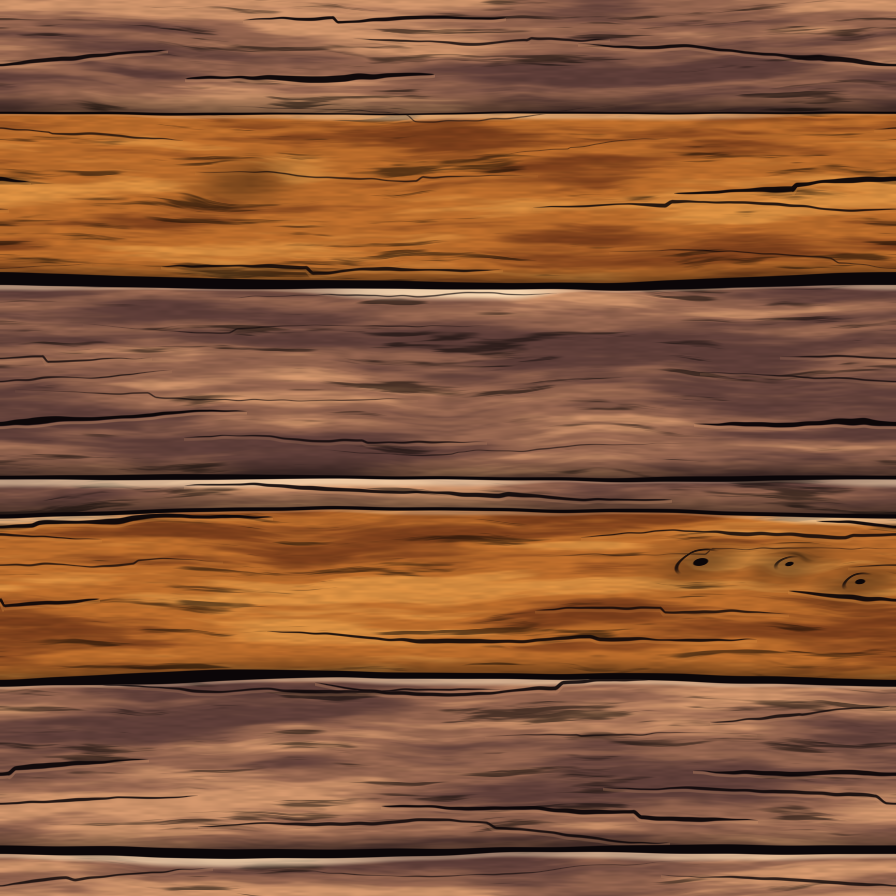
A Shadertoy shader for this texture:

```glsl
const vec3 GAP = vec3(0.045, 0.022, 0.03);
const vec3 DARK_BROWN = vec3(0.36, 0.235, 0.215);
const vec3 BROWN = vec3(0.57, 0.385, 0.30);
const vec3 TAN = vec3(0.80, 0.57, 0.41);
const vec3 DARK_ORANGE = vec3(0.47, 0.235, 0.10);
const vec3 ORANGE = vec3(0.72, 0.415, 0.165);
const vec3 GOLD = vec3(0.84, 0.55, 0.25);
const vec3 CREAM = vec3(0.98, 0.86, 0.71);

// Seams from bottom to top; each tone belongs to the plank above its seam
const int SEAMS = 6;
const float SEAM_Y[6] = float[6](0.048, 0.242, 0.428, 0.465, 0.685, 0.870);
const float SEAM_WIDTH[6] = float[6](0.0042, 0.0058, 0.0026, 0.0030, 0.0058, 0.0013);
const float EDGE_LIGHT[6] = float[6](0.9, 0.85, 0.6, 0.75, 1.0, 0.5);
const float ORANGE_TONE[6] = float[6](0.0, 1.0, 0.0, 0.0, 1.0, 0.0);

// Knot centre and eye radius
const int KNOTS = 4;
const vec3 KNOT[4] = vec3[4](vec3(0.782, 0.370, 0.009), vec3(0.881, 0.370, 0.005),
                             vec3(0.960, 0.349, 0.006), vec3(0.275, 0.795, 0.0));
const int CRACKS = 38;
const float TAU = 6.28318;

float hash(vec2 p) {
    vec3 q = fract(p.xyx * 0.1031);
    q += dot(q, q.yzx + 33.33);
    return fract((q.x + q.y) * q.z);
}

// Value noise that wraps over the unit square
float noise(vec2 p, vec2 cells, float seed) {
    p *= cells;
    vec2 i = floor(p), f = fract(p);
    f *= f * (3.0 - 2.0 * f);
    vec2 a = mod(i, cells) + seed * 17.3;
    vec2 b = mod(i + 1.0, cells) + seed * 17.3;
    return mix(mix(hash(a), hash(vec2(b.x, a.y)), f.x),
               mix(hash(vec2(a.x, b.y)), hash(b), f.x), f.y);
}

float fbm(vec2 p, vec2 cells, float seed) {
    float sum = 0.0, amp = 0.533;
    for (int i = 0; i < 4; i++) {
        sum += amp * noise(p, cells, seed + float(i));
        cells *= 2.0;
        amp *= 0.5;
    }
    return sum;
}

float wave(float x, float cells, float seed) {
    return noise(vec2(x, 0.0), vec2(cells, 1.0), seed) - 0.5;
}

// Height of a crack, with one short step along its length
float crackPath(float x, float t, float id) {
    float jog = 0.014 * (hash(vec2(id, 5.0)) - 0.5);
    float stepAt = mix(0.3, 0.7, hash(vec2(id, 6.0)));
    return (id + hash(vec2(id, 1.0))) / float(CRACKS) + 0.022 * wave(x, 4.0, id)
         + 0.005 * wave(x, 17.0, id) + 0.0015 * wave(x, 60.0, id)
         + jog * smoothstep(-0.012, 0.012, t - stepAt);
}

float line(float d, float halfWidth, float pixel) {
    return (1.0 - smoothstep(halfWidth - pixel, halfWidth + pixel, abs(d)))
         * min(1.0, halfWidth / pixel * 1.5);
}

void mainImage(out vec4 fragColor, in vec2 fragCoord) {
    vec2 uv = fragCoord / iResolution.xy;
    float pixel = 0.8 / iResolution.y;

    // Find the plank and its edge shading
    float plank = 0.0, orange = 0.0, gap = 0.0, light = 0.0, shade = 1.0;
    for (int i = 0; i < SEAMS; i++) {
        float id = float(i) + 40.0;
        float s = uv.y - SEAM_Y[i] - 0.011 * wave(uv.x, 3.0, id) - 0.002 * wave(uv.x, 16.0, id);
        float w = SEAM_WIDTH[i] * (0.95 + 0.9 * wave(uv.x, 5.0, id + 9.0));
        if (s > 0.0) {
            plank = mod(float(i + 1), float(SEAMS));
            orange = ORANGE_TONE[i];
            shade = mix(0.6, 1.0, smoothstep(0.0, 0.026, s));
        }
        gap = max(gap, line(s, w, pixel));
        float patchy = smoothstep(-0.2, 0.25, wave(uv.x, 4.0, id + 20.0));
        float lip = 0.003 + 0.012 * patchy * EDGE_LIGHT[i];
        light += step(s, 0.0) * (1.0 - smoothstep(w + lip * 0.35, w + lip, -s))
               * EDGE_LIGHT[i] * mix(0.3, 1.0, patchy);
    }

    // Bend the grain around the knots
    vec2 grain = uv + vec2(0.0, 0.045 * (fbm(uv, vec2(3.0, 6.0), plank) - 0.5));
    float eye = 0.0, halo = 0.0;
    for (int i = 0; i < KNOTS; i++) {
        vec2 d = uv - KNOT[i].xy;
        d.y -= 0.15 * d.x + 0.006 * wave(uv.x, 45.0, 80.0);
        float spread = exp(-dot(d / vec2(0.05, 0.022), d / vec2(0.05, 0.022)));
        grain.y -= 0.9 * d.y * spread;
        halo = max(halo, spread);
        float r = length(d * vec2(0.7, 1.4));
        eye = max(eye, line(r, KNOT[i].z * 0.65, pixel) * step(0.001, KNOT[i].z));
        float arc = smoothstep(0.0, 0.012, d.y - 0.4 * d.x);
        eye = max(eye, 0.85 * arc * line(r - KNOT[i].z * 2.1, 0.0014, pixel) * step(0.001, KNOT[i].z));
    }

    // Wood colour from broad stains and fine fibres
    float stain = fbm(grain, vec2(3.0, 18.0), plank + 10.0);
    float fibre = fbm(grain, vec2(6.0, 80.0), plank + 20.0);
    float tone = smoothstep(0.26, 0.74, 0.58 * stain + 0.42 * fibre);
    vec3 brownWood = mix(mix(DARK_BROWN, BROWN, smoothstep(0.0, 0.6, tone)), TAN, smoothstep(0.58, 1.0, tone));
    vec3 orangeWood = mix(mix(DARK_ORANGE, ORANGE, smoothstep(0.0, 0.5, tone)), GOLD, smoothstep(0.6, 1.0, tone));
    vec3 color = mix(brownWood, orangeWood, orange);
    float fleck = smoothstep(0.63, 0.8, fbm(grain, vec2(9.0, 120.0), plank + 30.0));
    color *= shade * (1.0 - 0.5 * fleck) * (1.0 - 0.35 * halo);
    color *= 0.94 + 0.12 * noise(uv, vec2(60.0, 400.0), 3.0);

    // Tapered cracks with a lit lower lip
    float crack = 0.0, crackLip = 0.0;
    for (int i = 0; i < CRACKS; i++) {
        float id = float(i), span = mix(0.12, 0.55, hash(vec2(id, 2.0)));
        float t = fract(uv.x - hash(vec2(id, 3.0))) / span;
        if (t >= 1.0) continue;
        float y = crackPath(uv.x, t, id);
        float slope = (crackPath(uv.x + 0.001, t + 0.001 / span, id) - y) / 0.001;
        float d = (uv.y - y) / sqrt(1.0 + slope * slope);
        float weight = hash(vec2(id, 4.0));
        float w = mix(0.0006, 0.0031, weight * weight) * sqrt(sin(0.5 * TAU * t))
                * (1.0 + 0.9 * wave(uv.x, 23.0, id));
        crack = max(crack, line(d, w, pixel) * mix(0.6, 1.0, weight));
        crackLip = max(crackLip, line(d + w + 0.002, 0.0015, pixel) * weight);
    }
    color = mix(color, mix(TAN, GOLD, orange), 0.4 * crackLip);
    color = mix(color, CREAM, clamp(light, 0.0, 1.0) * (0.75 + 0.25 * tone));
    color = mix(color, GAP, max(gap, max(crack, eye)));
    fragColor = vec4(color, 1.0);
}
```
